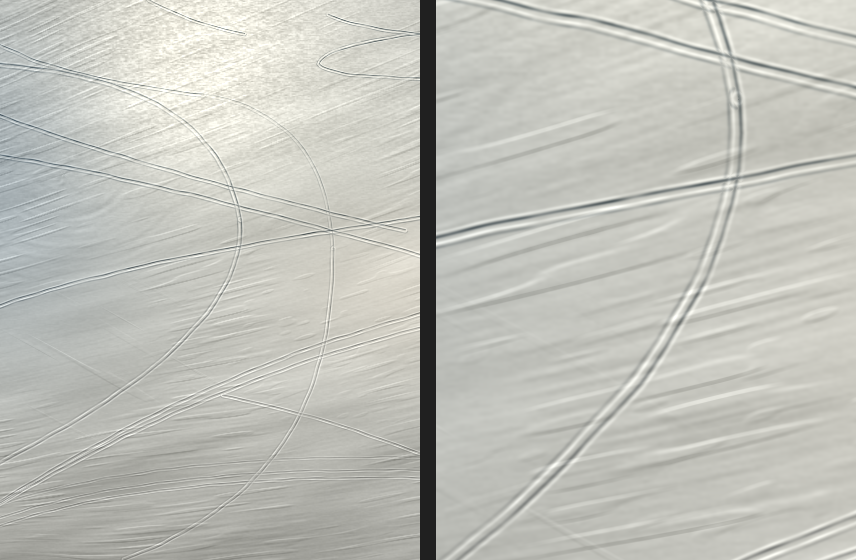
Left: the whole. Right: its middle third, enlarged.
This texture is drawn by a WebGL 2 fragment shader. Its source:

```glsl
#version 300 es
precision highp float;
uniform vec2 u_resolution;
out vec4 outColor;

float hash(vec2 p) {
  vec3 q = fract(p.xyx * 0.1031);
  q += dot(q, q.yzx + 33.33);
  return fract((q.x + q.y) * q.z);
}

float noise(vec2 p) {
  vec2 i = floor(p), f = fract(p);
  f = f * f * (3.0 - 2.0 * f);
  return mix(mix(hash(i), hash(i + vec2(1, 0)), f.x),
             mix(hash(i + vec2(0, 1)), hash(i + vec2(1, 1)), f.x), f.y);
}

float fbm(vec2 p) {
  return 0.55 * noise(p) + 0.3 * noise(p * 2.1 + 7.0) + 0.15 * noise(p * 4.3 + 19.0);
}

float glow(vec2 p, vec2 center, vec2 radius) {
  vec2 q = (p - center) / radius;
  return exp(-dot(q, q));
}

// Signed distance to a quadratic curve, positive on its left side
float curveDistance(vec2 p, vec2 a, vec2 b, vec2 c) {
  float best = 1e3, side = 1.0;
  vec2 start = a;
  for (int i = 1; i <= 20; i++) {
    float t = float(i) / 20.0;
    vec2 end = mix(mix(a, b, t), mix(b, c, t), t);
    vec2 edge = end - start, rel = p - start;
    float d = length(rel - edge * clamp(dot(rel, edge) / dot(edge, edge), 0.0, 1.0));
    if (d < best) {
      best = d;
      side = edge.x * rel.y - edge.y * rel.x < 0.0 ? -1.0 : 1.0;
    }
    start = end;
  }
  return best * side;
}

float band(float d, float width) {
  return exp(-d * d / (width * width));
}

// Groove shading: x is lit rim, y is shadow
vec2 groove(float d, float width, float depth) {
  float thin = max(width * 0.36, 0.0013);
  float lit = 0.75 * band(d - width, thin) + band(d + width, thin);
  float dark = band(d - width * 0.25, thin) + 0.45 * band(d + width * 1.8, thin);
  return depth * vec2(lit, dark);
}

vec2 scratch(vec2 p, vec2 a, vec2 b, vec2 c, float width, float depth) {
  return groove(curveDistance(p, a, b, c), width, depth);
}

// Sparse thin ridges along a given slope
float ridges(vec2 p, float slope, vec2 scale, float cut) {
  vec2 q = vec2(p.x, p.y - slope * p.x + 0.012 * noise(p * 5.0));
  return smoothstep(cut, cut + 0.16, noise(q * scale + slope * 50.0));
}

// Brush relief: fanned strokes, swirl, diagonal scratches
float relief(vec2 p) {
  vec2 fan = vec2(p.x, p.y - p.x * (0.08 + 0.24 * p.y) + 0.02 * noise(p * 3.0));
  vec2 s = p - vec2(0.15, 0.92);
  vec2 swirl = vec2(atan(s.y, s.x + 0.0001), length(s * vec2(0.7, 1.0)));
  float patches = smoothstep(0.36, 0.62, fbm(p * 4.0 + 3.0));
  float strokes = noise(fan * vec2(6, 120)) + 0.6 * noise(fan * vec2(14, 230) + 5.0);
  float h = strokes * (0.2 + 0.5 * patches);
  h = mix(h, 1.2 * noise(swirl * vec2(2.5, 105)), 0.85 * glow(p, vec2(0.16, 0.82), vec2(0.24, 0.17)));
  h += 0.7 * patches * ridges(fan, 0.0, vec2(9, 130), 0.68);
  h += 0.5 * ridges(p, 0.42, vec2(5, 110), 0.76) * smoothstep(0.8, 1.1, p.y);
  h += 0.7 * ridges(p, -0.55, vec2(5, 90), 0.74) * glow(p, vec2(0.2, 0.47), vec2(0.25, 0.14));
  h += 0.6 * ridges(p, 0.3, vec2(22, 90), 0.75) * glow(p, vec2(0.75, 0.55), vec2(0.35, 0.25));
  return h;
}

vec3 paintColor(vec2 p, float shine) {
  vec3 color = mix(vec3(0.65, 0.65, 0.625), vec3(0.775, 0.775, 0.745), smoothstep(0.0, 0.65, p.y));
  color = mix(color, vec3(0.62, 0.665, 0.69), 0.9 * glow(p, vec2(-0.06, 0.9), vec2(0.37, 0.45)));
  color = mix(color, vec3(0.86, 0.84, 0.79), 0.8 * glow(p, vec2(0.98, 0.66), vec2(0.3, 0.2)));
  color = mix(color, vec3(0.84, 0.84, 0.8), 0.7 * glow(p, vec2(0.7, 1.03), vec2(0.4, 0.25)));
  return mix(color, vec3(0.96, 0.95, 0.9), shine);
}

vec2 allScratches(vec2 p) {
  // Broad sweeping arcs
  vec2 g = scratch(p, vec2(0, 1.181), vec2(0.521, 1.142), vec2(0.573, 0.812), 0.0045, 0.9);
  g = max(g, scratch(p, vec2(0.573, 0.812), vec2(0.599, 0.535), vec2(0, 0.231), 0.0045, 0.9));
  g = max(g, scratch(p, vec2(0, 1.226), vec2(0.174, 1.142), vec2(0.486, 1.108), 0.0035, 0.95));
  g = max(g, scratch(p, vec2(0.486, 1.108), vec2(0.781, 1.064), vec2(0.793, 0.743), 0.0035, 0.45));
  g = max(g, scratch(p, vec2(0.793, 0.743), vec2(0.807, 0.187), vec2(0.295, 0), 0.004, 0.8));
  // Long crossing lines
  g = max(g, scratch(p, vec2(0, 1.059), vec2(0.347, 0.931), vec2(0.964, 0.785), 0.004, 1.0));
  g = max(g, scratch(p, vec2(0, 0.965), vec2(0.4, 0.899), vec2(1, 0.726), 0.004, 1.0));
  g = max(g, scratch(p, vec2(0, 0.608), vec2(0.347, 0.725), vec2(1, 0.816), 0.004, 1.2));
  g = max(g, scratch(p, vec2(0, 0.139), vec2(0.503, 0.457), vec2(1, 0.587), 0.004, 1.0));
  g = max(g, scratch(p, vec2(0, 0.135), vec2(0.503, 0.431), vec2(1, 0.552), 0.004, 1.0));
  g = max(g, scratch(p, vec2(0.53, 0.392), vec2(0.747, 0.352), vec2(1, 0.253), 0.0035, 0.9));
  // Short dark strokes at the top
  g = max(g, scratch(p, vec2(0.356, 1.333), vec2(0.451, 1.281), vec2(0.582, 1.252), 0.003, 1.1));
  g = max(g, scratch(p, vec2(0.781, 1.299), vec2(0.868, 1.264), vec2(1, 1.253), 0.003, 1.1));
  g = max(g, scratch(p, vec2(1, 1.253), vec2(0.764, 1.22), vec2(0.76, 1.181), 0.003, 1.0));
  g = max(g, scratch(p, vec2(0.76, 1.181), vec2(0.781, 1.151), vec2(1, 1.148), 0.003, 1.0));
  // Shallow parallel sweeps at the bottom
  float sweep = curveDistance(p, vec2(0, 0.083), vec2(0.365, 0.205), vec2(1, 0.196));
  for (int i = 0; i < 3; i++) {
    float k = float(i);
    g = max(g, groove(sweep - 0.012 * k * (1.0 + 0.5 * k), 0.0028, 0.75 - 0.15 * k));
  }
  return g;
}

void main() {
  vec2 p = gl_FragCoord.xy / u_resolution.x;
  float shine = min(1.0, glow(p, vec2(0.49, 1.27), vec2(0.29, 0.24))
                + 0.4 * glow(p, vec2(0.47, 1.03), vec2(0.22, 0.18)));
  vec3 color = paintColor(p, shine);
  vec2 stroke = vec2(p.x, p.y - p.x * 0.25);
  color += 0.11 * (fbm(stroke * vec2(3, 8)) - 0.5) + 0.06 * (noise(stroke * vec2(5, 32)) - 0.5);

  // Directional light over brush relief and woven ground
  float slope = relief(p) - relief(p + vec2(-0.0012, 0.003));
  color += 0.125 * clamp(slope, -0.7, 1.2);
  float weave = noise(p * vec2(110, 330)) + 0.6 * noise(p * vec2(260, 300)) - 0.8;
  color += weave * (0.02 + 0.12 * smoothstep(0.65, 1.2, p.y) * (0.3 + shine));

  // Scored lines with uneven rims
  vec2 wobble = 0.003 * vec2(noise(p * 24.0), noise(p * 24.0 + 40.0)) - 0.0015;
  vec2 scored = allScratches(p + wobble) * (0.5 + 0.9 * noise(p * 55.0));
  float upper = smoothstep(0.3, 1.0, p.y);
  color += scored.x * mix(0.18, 0.11, upper);
  color -= scored.y * mix(vec3(0.17, 0.17, 0.16), vec3(0.33, 0.3, 0.27), upper);
  outColor = vec4(clamp(color, 0.0, 1.0), 1.0);
}
```
